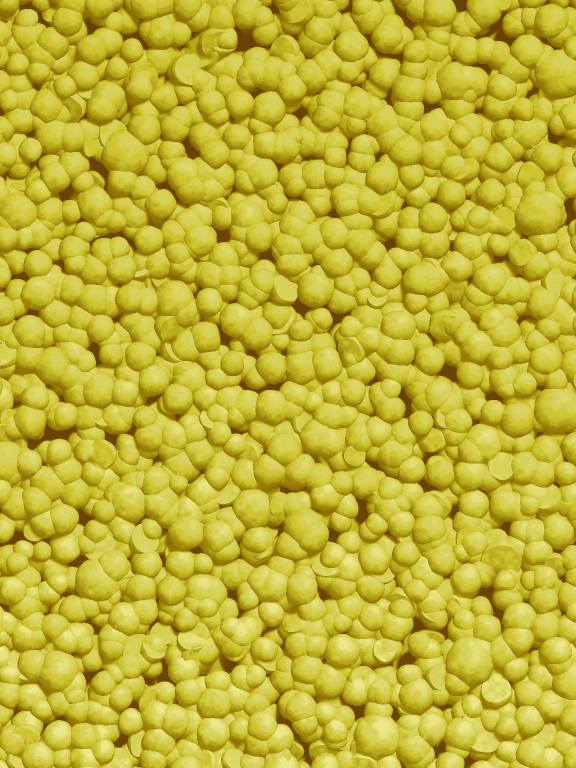
This texture is drawn by a Shadertoy shader. Its source:

```glsl
// A sunlit heap of small, lumpy, yellow mineral pellets of mixed sizes.
#define SMALL_CELL 0.050
#define LARGE_CELL 0.125
#define LAYERS 4
#define LAYER_STEP 0.011
#define LUMPS 0.0050
#define ROUGHNESS 0.34
#define BROKEN_SHARE 0.13
#define AMBIENT 0.37
#define SUNLIGHT 0.64
#define SUN_DIR normalize(vec3(0.28, 0.55, 0.78))

vec3 hash3(vec2 p) {
    vec3 k = vec3(dot(p, vec2(127.1, 311.7)), dot(p, vec2(269.5, 183.3)), dot(p, vec2(419.2, 371.9)));
    return fract(sin(k) * 43758.545);
}

// Smooth noise with two channels, centred on zero.
vec2 noise2(vec2 p) {
    vec2 i = floor(p), f = fract(p);
    f = f * f * (3.0 - 2.0 * f);
    vec2 low = mix(hash3(i).xy, hash3(i + vec2(1, 0)).xy, f.x);
    vec2 high = mix(hash3(i + vec2(0, 1)).xy, hash3(i + vec2(1, 1)).xy, f.x);
    return mix(low, high, f.y) - 0.5;
}

float cellSize(int layer) {
    return layer == LAYERS - 1 ? LARGE_CELL : SMALL_CELL;
}

// Pellet of one grid cell: centre in xyz, radius in w.
vec4 pellet(vec2 cell, int layer) {
    float size = cellSize(layer);
    vec2 seed = cell + float(layer) * vec2(37.0, 61.0);
    vec3 a = hash3(seed), b = hash3(seed + 17.3);
    vec2 centre = (cell + 0.5 + 0.85 * (a.xy - 0.5) + 0.37 * float(layer)) * size;
    if (layer == LAYERS - 1)
        return vec4(centre, 0.018 + 0.014 * a.z, b.x < 0.72 ? mix(0.030, 0.045, b.y * b.y) : 0.0);
    return vec4(centre, float(layer) * LAYER_STEP + 0.017 * a.z, mix(0.019, 0.031, b.x));
}

vec2 cellAt(vec2 p, int layer) {
    return floor(p / cellSize(layer) - 0.37 * float(layer));
}

// Share of sunlight that reaches a point between the pellets.
float sunShadow(vec3 pos) {
    float lit = 1.0;
    for (int layer = 0; layer < LAYERS; layer++) {
        vec2 base = cellAt(pos.xy + SUN_DIR.xy * 0.025, layer);
        for (int k = 0; k < 9; k++) {
            vec4 g = pellet(base + vec2(k % 3 - 1, k / 3 - 1), layer);
            if (g.w <= 0.0) continue;
            vec3 v = g.xyz - pos;
            float along = dot(v, SUN_DIR);
            float gap = length(v - SUN_DIR * along) - g.w;
            float block = 1.0 - smoothstep(-0.005, 0.002, gap);
            lit *= 1.0 - block * smoothstep(0.0, 0.5 * g.w, along);
        }
    }
    return lit;
}

// Brown crevices through ochre to pale lemon.
vec3 sulphurRamp(float e) {
    vec3 c = mix(vec3(0.30, 0.17, 0.01), vec3(0.42, 0.27, 0.02), smoothstep(0.05, 0.16, e));
    c = mix(c, vec3(0.56, 0.44, 0.02), smoothstep(0.16, 0.27, e));
    c = mix(c, vec3(0.63, 0.55, 0.04), smoothstep(0.27, 0.38, e));
    c = mix(c, vec3(0.71, 0.66, 0.11), smoothstep(0.38, 0.55, e));
    c = mix(c, vec3(0.81, 0.77, 0.19), smoothstep(0.55, 0.75, e));
    c = mix(c, vec3(0.84, 0.82, 0.35), smoothstep(0.75, 0.92, e));
    return mix(c, vec3(0.93, 0.91, 0.54), smoothstep(0.92, 1.12, e));
}

vec3 heap(vec2 p) {
    vec2 q = p + LUMPS * noise2(p * 48.0);
    float top = -0.02, tint = 0.5;
    vec3 normal = vec3(0, 0, 1);

    // Find the highest pellet surface.
    for (int layer = 0; layer < LAYERS; layer++) {
        vec2 base = cellAt(q, layer);
        for (int k = 0; k < 9; k++) {
            vec2 cell = base + vec2(k % 3 - 1, k / 3 - 1);
            vec4 g = pellet(cell, layer);
            vec2 d = q - g.xy;
            float rise2 = g.w * g.w - dot(d, d);
            if (rise2 <= 0.0) continue;
            float rise = sqrt(rise2);
            vec3 n = vec3(d, rise) / g.w;
            vec3 r = hash3(cell + float(layer) * 23.0 + 5.7);
            vec2 tilt = 1.5 * (r.xy - 0.5);
            float facet = 0.4 * g.w + dot(d, tilt);
            if (r.z < BROKEN_SHARE && facet < rise) {
                rise = facet;
                n = normalize(vec3(-tilt, 1.0));
            }
            if (g.z + rise > top) { top = g.z + rise; normal = n; tint = r.x; }
        }
    }

    // Rough skin, sunlight and darkening in the gaps.
    vec2 grit = noise2(p * 95.0) + 0.6 * noise2(p * 230.0);
    normal = normalize(normal + vec3(ROUGHNESS * grit, 0.0));
    float sun = max(dot(normal, SUN_DIR), 0.0) * sunShadow(vec3(q, top));
    float open = mix(0.4, 1.0, smoothstep(-0.005, 0.045, top));
    float light = AMBIENT * open * (0.75 + 0.25 * normal.z) + SUNLIGHT * sun;
    light *= 0.95 + 0.1 * tint + 0.06 * grit.x;
    return sulphurRamp(light * mix(1.08, 0.93, p.y / 1.333));
}

void mainImage(out vec4 fragColor, in vec2 fragCoord) {
    vec3 sum = vec3(0.0);
    for (int s = 0; s < 4; s++) {
        vec2 offset = vec2(s % 2, s / 2) * 0.5 - 0.25;
        sum += heap((fragCoord + offset) / iResolution.x);
    }
    fragColor = vec4(sum / 4.0, 1.0);
}
```
